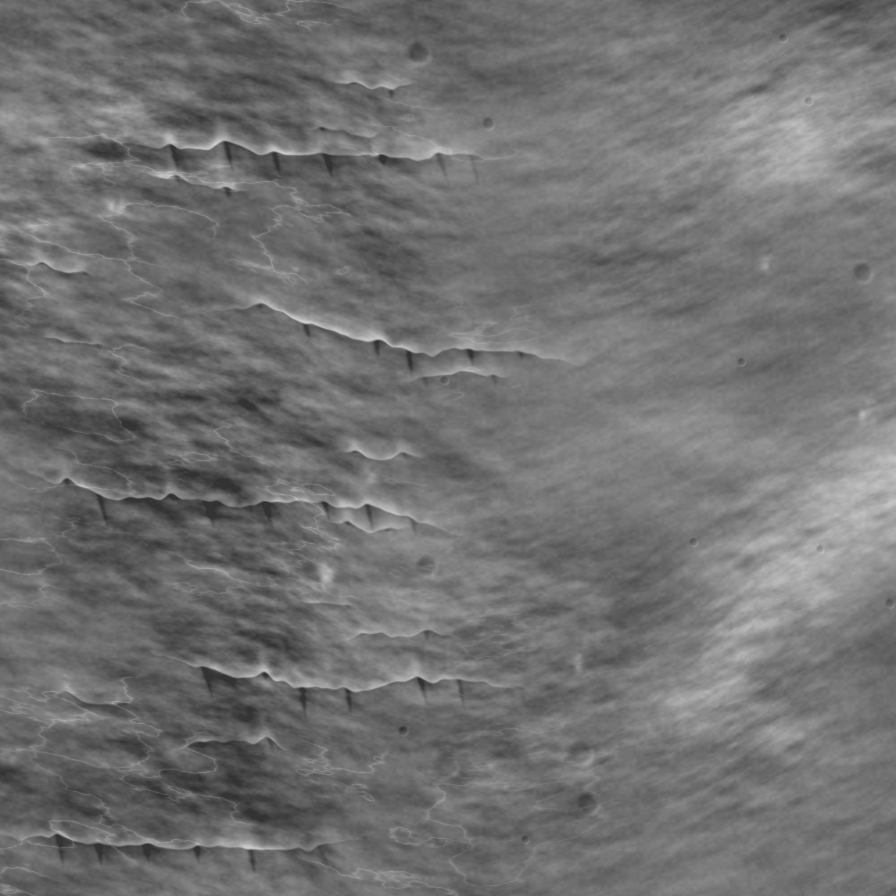
This texture is drawn by a Shadertoy shader. Its source:

```glsl
float hash(vec2 p) {
    return fract(sin(dot(p, vec2(127.1, 311.7))) * 43758.5453);
}

float noise(vec2 p) {
    vec2 i = floor(p), f = fract(p);
    f = f * f * (3.0 - 2.0 * f);
    return mix(mix(hash(i), hash(i + vec2(1, 0)), f.x),
               mix(hash(i + vec2(0, 1)), hash(i + vec2(1, 1)), f.x), f.y);
}

float fbm(vec2 p) {
    float sum = 0.0, amp = 0.5;
    for (int i = 0; i < 5; i++) {
        sum += amp * noise(p);
        p = mat2(1.6, 0.4, -0.4, 1.6) * p * 1.2 + 7.3;
        amp *= 0.5;
    }
    return sum;
}

// Broken lit crest with a fluted upper slope and uneven dark spurs below
float ridge(vec2 q, float halfLength, float slope, float seed) {
    float taper = 1.0 - smoothstep(0.4, 1.0, abs(q.x) / halfLength);
    float bend = 0.036 * noise(vec2(q.x * 7.0, seed)) + 0.01 * noise(vec2(q.x * 28.0, seed + 5.0))
               + 0.005 * noise(vec2(q.x * 90.0, seed));
    float d = q.y - slope * q.x - bend + 0.025;

    float s = q.x + d * (0.1 + 0.25 * noise(vec2(q.x * 12.0, seed)));
    float cell = floor(s / 0.058);
    float pick = hash(vec2(cell, seed));
    float off = s - (cell + 0.25 + 0.5 * pick) * 0.058;
    float spurLength = (0.008 + 0.04 * hash(vec2(seed, cell))) * min(halfLength * 5.0, 1.0);
    float root = exp(-off * off / 0.00006) * pick;
    d -= 0.006 * root;
    float up = max(d, 0.0), down = min(d, 0.0);

    float lit = 0.35 + 0.9 * noise(vec2(q.x * 22.0, seed + 9.0));
    float width = 0.002 + 0.009 * root + 0.006 * noise(vec2(q.x * 35.0, seed));
    float crest = exp(-up / width) * smoothstep(-0.0015, 0.001, d) * lit;
    float flutes = exp(-up / 0.017) * noise(vec2(q.x * 95.0 - d * 50.0, d * 35.0)) * smoothstep(-0.002, 0.003, d);
    float below = 1.0 - smoothstep(-0.003, 0.0, d);
    float shade = below * exp(down / 0.006) * (1.3 - 0.6 * lit);
    float reach = smoothstep(-spurLength, -0.3 * spurLength, d);
    float thin = 0.0012 + 0.0022 * reach;
    float spur = below * exp(-off * off / (thin * thin)) * reach;
    float face = below * exp(-pow((off - 0.006) / 0.007, 2.0)) * reach;
    return taper * (0.28 * crest + 0.17 * flutes - 0.1 * shade - 0.18 * spur - 0.06 * face);
}

// Bowl shaded at its upper left, with a lit far rim
float crater(vec2 q, float radius) {
    float r = length(q) / radius;
    float side = dot(q, vec2(0.6, -0.8)) / radius;
    float bowl = 1.0 - smoothstep(0.6, 1.1, r);
    float rim = exp(-pow((r - 1.0) / 0.25, 2.0));
    return bowl * (0.1 * side - 0.06) + rim * 0.09 * side;
}

void mainImage(out vec4 fragColor, in vec2 fragCoord) {
    vec2 p = fragCoord / iResolution.y;

    // Broad light and dark ground
    float blotch = fbm(p * vec2(4.0, 6.0) + 3.0) - 0.48;
    float left = 1.0 - smoothstep(0.3, 0.8, p.x + 0.3 * blotch);
    float tone = 0.437 + blotch * 0.3;
    tone -= 0.1 * left * smoothstep(0.46, 0.68, fbm(p * vec2(7.0, 11.0) + 20.0));
    vec2 hollow = p - vec2(0.88, 0.63);
    tone -= 0.05 * exp(-dot(hollow, hollow) / 0.02);

    // Pale dust fans on the right
    float across = dot(p - vec2(0.86, 0.31), vec2(-0.69, 0.72));
    float fan = exp(-across * across / 0.008) * smoothstep(0.58, 0.85, p.x) * smoothstep(0.05, 0.2, p.y);
    vec2 corner = (p - vec2(0.96, 0.85)) / vec2(0.16, 0.08);
    fan += 0.8 * exp(-dot(corner, corner));
    tone += fan * (0.02 + 0.34 * fbm(p * vec2(10.0, 13.0)));

    // Wind streaks, falling on the left and rising on the right
    float angle = mix(-0.16, 0.28, smoothstep(0.2, 1.0, p.x + 0.3 * blotch));
    vec2 w = vec2(p.x, p.y - angle * (p.x - 0.5)) + 0.02 * blotch;
    float rough = mix(0.55, 1.0, max(left, 0.6 * fan)) * (0.5 + noise(p * 7.0));
    tone += rough * 0.2 * (fbm(w * vec2(16.0, 48.0)) - 0.48);
    tone += rough * 0.15 * (fbm(w * vec2(55.0, 120.0)) - 0.48);

    // Small hummocks lit from above, with thin bright edges
    vec2 h1 = w * vec2(20.0, 42.0) + 40.0;
    tone += rough * 0.38 * (fbm(h1) - fbm(h1 + vec2(0.1, 0.3)));
    float fold = abs(fbm(w * vec2(11.0, 30.0) + 60.0) - 0.5);
    float patches = smoothstep(0.45, 0.75, noise(p * vec2(9.0, 14.0) + 5.0));
    tone += 0.13 * (0.1 + left) * patches * exp(-fold / 0.018);

    // Long ridges first, then short ones
    for (int i = 0; i < 17; i++) {
        float k = float(i);
        float h = hash(vec2(k, 4.7)), g = hash(vec2(k, 9.2));
        bool large = i < 5;
        vec2 center = large ? vec2(0.2 + 0.28 * fract(k * 0.618), 0.05 + 0.19 * k + 0.02 * h)
                            : vec2(0.03 + 0.5 * h, 0.12 + 0.07 * (k - 5.0) + 0.04 * g);
        float halfLength = large ? 0.22 + 0.08 * g : 0.03 + 0.05 * g;
        float strength = large ? 1.0 : 0.7;
        tone += strength * ridge(p - center, halfLength, -0.16 + 0.14 * h, k * 13.0 + 2.0);
    }

    // Scattered craters and bright knolls
    for (int i = 0; i < 16; i++) {
        float k = float(i);
        vec2 at = vec2(hash(vec2(k, 1.3)), hash(vec2(k, 6.1)));
        at.x = 1.0 - at.x * at.x * 0.6;
        float size = hash(vec2(k, 3.9));
        tone += crater(p - at, 0.004 + 0.01 * size * size * size);
        vec2 knoll = p - vec2(hash(vec2(k, 8.8)), hash(vec2(k, 2.4)));
        float lump = exp(-dot(knoll, knoll) / (0.00002 + 0.00012 * size * size));
        tone += 0.32 * lump * noise(p * 130.0) * step(0.5, size);
    }

    // Fine surface grain
    tone += 0.035 * (noise(p * 250.0) - 0.5);
    fragColor = vec4(vec3(clamp(tone, 0.2, 0.85)), 1.0);
}
```
